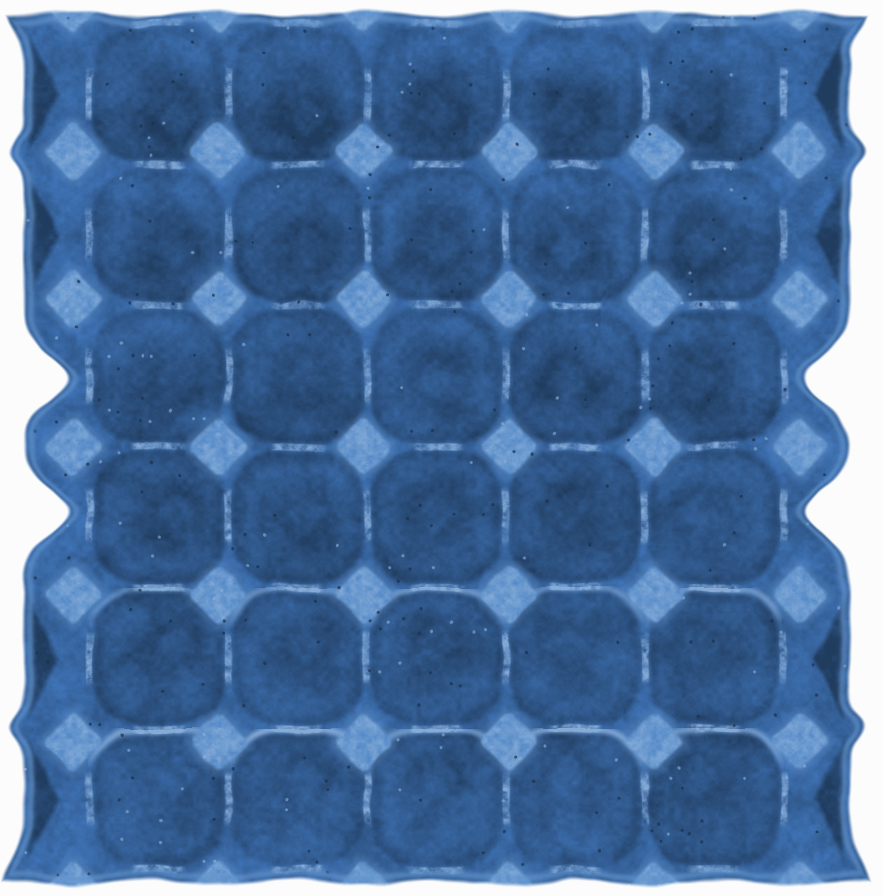
Reproduce this pattern procedurally as a WebGL 2 fragment shader.

```glsl
#version 300 es
precision highp float;
// Blue moulded-pulp egg tray: five by six cups between raised diamond pegs, on white.
uniform vec2 u_resolution;
out vec4 fragColor;

const vec3 WHITE = vec3(0.99);
const vec3 NAVY = vec3(0.14, 0.26, 0.41);
const vec3 BLUE = vec3(0.235, 0.43, 0.68);
const vec3 SKY = vec3(0.39, 0.58, 0.80);
const vec3 PALE = vec3(0.56, 0.70, 0.86);

const vec2 FIRST_PEG = vec2(0.083, 0.172); // canvas position of peg (0, 0)
const float PITCH = 0.1648;                // peg spacing on the canvas
const vec2 COLS_ROWS = vec2(5.0, 6.0);
const vec2 CENTER = vec2(2.5, 2.0);        // vanishing point, in peg units
const float RIDGE_SCALE = 0.955;           // perspective shrink at the ridges
const float FLOOR_SCALE = 0.895;           // perspective shrink at the cup floors
const float PEG_SIZE = 0.142;
const float FLOOR_SIZE = 0.10;
const float RIDGE_WIDTH = 0.016;
const float GRAIN = 0.22;

float hash(vec2 p) {
    return fract(sin(dot(p, vec2(127.1, 311.7))) * 43758.5453);
}

float noise(vec2 p) {
    vec2 i = floor(p), f = fract(p);
    f = f * f * (3.0 - 2.0 * f);
    return mix(mix(hash(i), hash(i + vec2(1, 0)), f.x),
               mix(hash(i + vec2(0, 1)), hash(i + vec2(1, 1)), f.x), f.y);
}

float fbm(vec2 p) {
    float sum = 0.0, amp = 0.5;
    for (int i = 0; i < 4; i++) {
        sum += amp * noise(p);
        p = p * 2.1 + 17.3;
        amp *= 0.5;
    }
    return sum;
}

float smoothMax(float a, float b, float k) {
    float h = max(k - abs(a - b), 0.0) / k;
    return max(a, b) + 0.25 * h * h * k;
}

float octagon(vec2 p) {
    p = abs(p);
    return smoothMax(max(p.x, p.y) - 0.475, (p.x + p.y) * 0.7071 - 0.545, 0.09);
}

float diamond(vec2 p, float size) {
    p = abs(vec2(p.x + p.y, p.x - p.y)) * 0.7071 - size * 0.72;
    return length(max(p, 0.0)) + min(max(p.x, p.y), 0.0) - size * 0.28;
}

float bump(float x, float width) {
    return exp(-x * x / (width * width));
}

// Signed distance to the tray edge, with flared corners, tabs and finger notches
float trayEdge(vec2 q) {
    float side = 2.83 + 0.10 * bump(q.y - 4.0, 0.11) + 0.10 * bump(q.y - 0.1, 0.11)
        + 0.12 * bump(q.y - 4.95, 0.17) + 0.14 * bump(q.y + 0.95, 0.22)
        - 0.31 * bump(q.y - 2.46, 0.21) - 0.31 * bump(q.y - 1.56, 0.21);
    float ripple = 0.02 * cos(q.x * 6.2832);
    return max(abs(q.x - 2.5) - side, abs(q.y - 1.99) - 2.93 - ripple);
}

void main() {
    vec2 q = (gl_FragCoord.xy / u_resolution - FIRST_PEG) / PITCH;
    float aa = 1.2 / (min(u_resolution.x, u_resolution.y) * PITCH);
    q += 0.025 * (vec2(noise(q * 7.0), noise(q * 7.0 + 40.0)) - 0.5);
    float fiber = fbm(q * 26.0) - 0.47;
    float cloud = fbm(q * 5.0 + 9.0) - 0.47;

    // Ridge plane, split into cups
    vec2 s = (q - CENTER) / RIDGE_SCALE + CENTER;
    vec2 id = floor(s), f = fract(s) - 0.5;
    float inTray = step(0.0, id.x) * step(id.x, COLS_ROWS.x - 1.0)
        * step(-1.0, id.y) * step(id.y, COLS_ROWS.y - 2.0);
    float upper = clamp((id.y + 1.0) / (COLS_ROWS.y - 1.0), 0.0, 1.0);
    float cup = octagon(f);
    float cupMask = inTray * smoothstep(0.025, -0.035, cup);

    // Cup walls darken towards a floor shifted by perspective
    vec2 g = q - ((id + 0.5 - CENTER) * FLOOR_SCALE + CENTER);
    float depth = -cup / (max(-cup, 0.001) + max(length(g) - 0.13, 0.0));
    float wall = 0.56 - mix(0.22, 0.50, upper) * smoothstep(0.25, 0.95, depth)
        + g.y * mix(-0.15, 0.55, upper) - 0.25 * bump(cup + 0.03, 0.06)
        + 0.16 * (hash(id + 3.0) - 0.5);
    wall += 0.20 * smoothstep(0.035, -0.035, diamond(g, FLOOR_SIZE));
    float tone = mix(0.82, wall, cupMask) + cloud * 0.75 + fiber * GRAIN * 2.5;

    // Dark recesses in the sloping sides of the outer rows
    float outX = abs(q.x - 2.5);
    float recess = smoothstep(0.0, 0.06, outX - 2.57 - abs(f.y) * 0.5)
        * smoothstep(2.83, 2.77, outX) * step(1.0, abs(s.y - 2.0)) * (1.0 - inTray);
    tone -= 0.85 * recess;
    vec3 color = mix(NAVY, BLUE, clamp(tone, -0.15, 1.2));

    // Worn highlights along the ridges, and bright arcs over the lower cups
    vec2 toRidge = 0.5 - abs(f);
    vec2 lines = smoothstep(RIDGE_WIDTH + 0.018, RIDGE_WIDTH, toRidge)
        * smoothstep(0.21, 0.14, abs(f.yx));
    float ridge = max(lines.x, lines.y) * step(-0.1, s.x) * step(s.x, 5.1);
    float arc = inTray * bump(cup - 0.015, 0.025) * smoothstep(0.18, 0.38, f.y)
        * step(id.y, 0.5) * (0.45 + 0.55 * hash(id));
    color = mix(color, PALE, clamp(ridge * (0.50 + fiber * 1.5) + arc * 0.8, 0.0, 0.9));

    // Raised pegs with a soft glow and speckled top
    vec2 peg = vec2(clamp(round(q.x), 0.0, COLS_ROWS.x), round(q.y));
    float pegDist = diamond(q - peg, PEG_SIZE);
    color = mix(color, SKY, 0.35 * smoothstep(0.08, 0.0, pegDist));
    vec3 pegColor = mix(SKY, PALE, clamp(0.15 + fiber * 1.6, -0.3, 0.8));
    color = mix(color, pegColor, smoothstep(0.012 + aa, -0.012, pegDist));

    // Scattered pits and pale flecks
    vec2 cell = floor(q * 14.0);
    float fleck = smoothstep(0.22, 0.08, length(fract(q * 14.0) - 0.3 - 0.4 * hash(cell + 5.0)));
    float kind = hash(cell + 21.0);
    color = mix(color, NAVY * 0.7, 0.7 * fleck * step(kind, 0.025));
    color = mix(color, PALE, 0.6 * fleck * step(0.982, kind));

    // Pale rim, then the white surround
    float edge = trayEdge(q);
    color = mix(color, SKY, 0.6 * bump(edge + 0.035, 0.025));
    color = mix(color, WHITE, smoothstep(-aa, aa + 0.02, edge));
    fragColor = vec4(color, 1.0);
}
```
